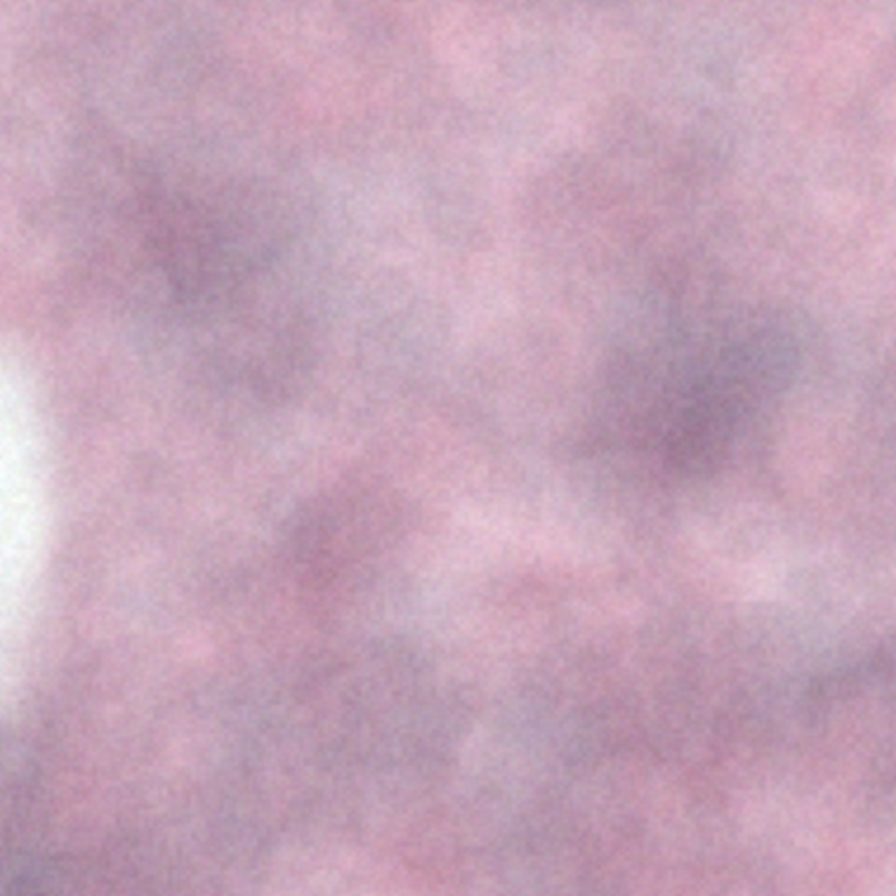
Write a Shadertoy shader that draws this texture.

```glsl
// Soft mauve stained tissue, out of focus: layered value noise makes the cloudy
// blotches, a second field drifts the hue between rose and grey lavender,
// a bright gap opens at the left edge and fine coloured grain covers it all.

const vec3 MAUVE = vec3(0.772, 0.635, 0.716);
const vec3 TONE_STEP = vec3(0.92, 1.0, 0.85);
const vec3 ROSE_SHIFT = vec3(0.9, -0.15, -0.1);
const vec3 GAP_WHITE = vec3(0.95, 0.965, 0.96);

float hash(vec2 cell) {
    vec3 q = fract(cell.xyx * vec3(0.1031, 0.1030, 0.0973));
    q += dot(q, q.yzx + 33.33);
    return fract((q.x + q.y) * q.z);
}

float valueNoise(vec2 p) {
    vec2 cell = floor(p);
    vec2 f = fract(p);
    f = f * f * f * (f * (f * 6.0 - 15.0) + 10.0);
    float low = mix(hash(cell), hash(cell + vec2(1.0, 0.0)), f.x);
    float high = mix(hash(cell + vec2(0.0, 1.0)), hash(cell + vec2(1.0, 1.0)), f.x);
    return mix(low, high, f.y);
}

// Centred on zero; each octave is turned to hide the lattice.
float cloud(vec2 p, int octaves, float gain) {
    const mat2 turn = mat2(0.8, 0.6, -0.6, 0.8);
    float sum = 0.0;
    float weight = 0.5;
    for (int i = 0; i < octaves; i++) {
        sum += weight * (valueNoise(p) - 0.5);
        p = turn * p * 1.9 + 17.3;
        weight *= gain;
    }
    return sum;
}

// Gaussian blot with separate radii, tilted by an angle.
float softSpot(vec2 p, vec2 center, vec2 radii, float angle) {
    vec2 d = p - center;
    float c = cos(angle);
    float s = sin(angle);
    d = vec2(c * d.x + s * d.y, c * d.y - s * d.x) / radii;
    return exp(-dot(d, d));
}

// Broad light and dark areas of the tissue.
float tissueTone(vec2 p) {
    vec2 warp = vec2(cloud(p * 5.0 + 3.1, 2, 0.5), cloud(p * 5.0 + 41.7, 2, 0.5));
    float tone = 0.27 * cloud((p + 0.07 * warp) * 5.5 + 8.0, 5, 0.62);
    tone -= 0.085 * softSpot(p, vec2(0.78, 0.53), vec2(0.09, 0.17), -0.5);
    tone -= 0.045 * softSpot(p, vec2(0.29, 0.68), vec2(0.14, 0.17), 0.3);
    tone -= 0.050 * softSpot(p, vec2(0.62, 0.20), vec2(0.17, 0.09), 0.2);
    tone -= 0.070 * softSpot(p, vec2(0.58, 1.02), vec2(0.16, 0.06), 0.0);
    tone -= 0.040 * softSpot(p, vec2(0.185, 0.73), vec2(0.014, 0.10), 0.22);
    tone += 0.050 * softSpot(p, vec2(0.52, 0.63), vec2(0.13, 0.14), 0.4);
    tone += 0.050 * softSpot(p, vec2(0.90, 0.04), vec2(0.24, 0.13), 0.2);
    tone += 0.040 * softSpot(p, vec2(0.78, 0.95), vec2(0.28, 0.07), 0.7);
    return tone + 0.008;
}

// Bright opening with a wide blurred rim.
float gapMask(vec2 p) {
    vec2 d = (p - vec2(-0.03, 0.41)) / vec2(0.135, 0.29);
    float ripple = 0.35 * cloud(p * 9.0 + 60.0, 3, 0.5);
    return 1.0 - smoothstep(0.3, 1.08, length(d) + ripple);
}

// Fine speckle: shared brightness plus a weaker tint per channel.
vec3 grain(vec2 p) {
    float luma = valueNoise(p * 190.0) + valueNoise(p * 120.0 + 9.0) - 1.0;
    vec3 tint = vec3(valueNoise(p * 105.0 + 21.0),
                     valueNoise(p * 115.0 + 53.0),
                     valueNoise(p * 95.0 + 87.0)) - 0.5;
    return 0.034 * luma + 0.032 * tint;
}

void mainImage(out vec4 fragColor, in vec2 fragCoord) {
    vec2 p = fragCoord / iResolution.xy;

    float rose = 0.13 * cloud(p * 6.5 + 120.0, 4, 0.6);
    vec3 color = MAUVE + TONE_STEP * tissueTone(p) + ROSE_SHIFT * rose;

    color = mix(color, GAP_WHITE, gapMask(p));
    color += grain(p);

    fragColor = vec4(clamp(color, 0.0, 1.0), 1.0);
}
```
